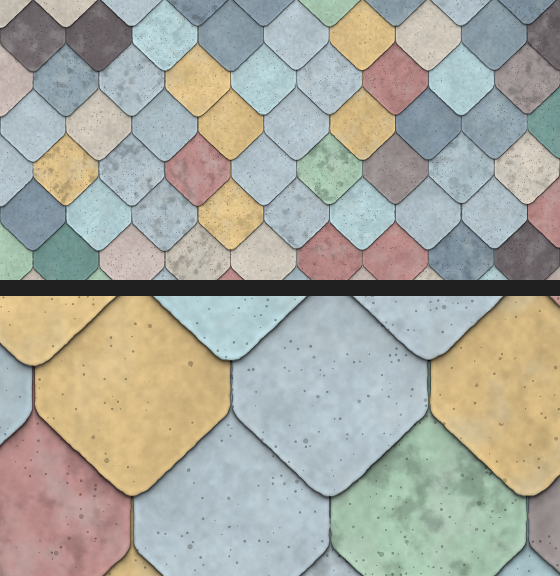
Top: the whole. Bottom: its middle third, enlarged.
Write a Shadertoy shader that draws this pattern.

```glsl
// Overlapping clay shingles with blunt pointed ends, in staggered rows.
// Each pixel paints its three nearest rows from bottom to top; every tile is
// a rounded distance shape with its own glaze, mottling, pits and a shadow.

const vec2 PITCH = vec2(0.2354, 0.1597);   // tile width, row step
const float FIRST_TIP = 0.104;             // height of the tips of row zero
const float GAP = 0.0015;                  // half the joint between tiles
const float TIP_BLEND = 0.030;
const float TIP_SLOPE = 0.95;

float hash(vec2 p) {
    vec3 q = fract(vec3(p.xyx) * vec3(0.1031, 0.1030, 0.0973));
    q += dot(q, q.yzx + 33.33);
    return fract((q.x + q.y) * q.z);
}

float noise(vec2 p) {
    vec2 i = floor(p), f = fract(p);
    f = f * f * (3.0 - 2.0 * f);
    return mix(mix(hash(i), hash(i + vec2(1, 0)), f.x),
               mix(hash(i + vec2(0, 1)), hash(i + vec2(1, 1)), f.x), f.y);
}

float fbm(vec2 p) {
    float sum = 0.0, amp = 0.5;
    for (int i = 0; i < 5; i++) {
        sum += amp * noise(p);
        p = mat2(1.6, 1.2, -1.2, 1.6) * p + 7.3;
        amp *= 0.5;
    }
    return sum;
}

float smoothMax(float a, float b, float k) {
    float h = max(k - abs(a - b), 0.0) / k;
    return max(a, b) + 0.25 * h * h * k;
}

// Signed distance to a tile: straight sides above a blunted V; tip at origin.
float tileDistance(vec2 p) {
    vec2 normal = normalize(vec2(TIP_SLOPE, -1.0));
    float drop = 0.25 * TIP_BLEND;
    float left = dot(p, vec2(-normal.x, normal.y)) - drop;
    float right = dot(p, normal) - drop;
    float side = abs(p.x) - 0.5 * PITCH.x + GAP;
    return smoothMax(side, smoothMax(left, right, TIP_BLEND), 0.008);
}

// Glazes run from common to rare.
vec3 glaze(float pick) {
    vec3 tones[13] = vec3[13](
        vec3(0.69, 0.75, 0.78), vec3(0.65, 0.77, 0.68), vec3(0.55, 0.62, 0.66),
        vec3(0.79, 0.76, 0.71), vec3(0.66, 0.73, 0.76), vec3(0.77, 0.71, 0.69),
        vec3(0.51, 0.58, 0.63), vec3(0.60, 0.56, 0.56), vec3(0.70, 0.81, 0.83),
        vec3(0.45, 0.59, 0.57), vec3(0.72, 0.54, 0.53), vec3(0.85, 0.74, 0.53),
        vec3(0.42, 0.39, 0.40));
    return tones[int(min(pow(pick, 1.55) * 13.0, 12.0))];
}

// Evenly spread choice with some disorder, so that glazes keep their shares.
float spreadPick(vec2 id) {
    return fract(dot(id, vec2(0.7549, 0.5698)) + 0.55 * hash(id + 47.0));
}

// Small round holes, one possible in each cell of a fine grid.
float pits(vec2 p, float size, float density, float px) {
    vec2 id = floor(p / size);
    vec2 centre = 0.25 + 0.5 * vec2(hash(id + 3.1), hash(id + 8.7));
    float d = length(fract(p / size) - centre) * size;
    float radius = size * mix(0.07, 0.20, hash(id + 5.3));
    float present = step(hash(id + 1.9), density);
    return present * (1.0 - smoothstep(radius - px * 0.5, radius + px * 0.5, d));
}

// Weathered surface; p is the place within the tile, d its edge distance.
vec3 surface(vec2 p, vec2 id, float d, float px) {
    float wear = hash(id + 21.0);
    vec2 q = p + 5.0 * vec2(hash(id + 4.0), hash(id + 6.0));
    vec3 col = glaze(spreadPick(id)) + 0.04 * (hash(id + 9.0) - 0.5);
    float blotch = fbm(q * 15.0);
    float grain = fbm(q * 110.0);

    col *= 1.0 + 0.17 * (blotch - 0.48) + 0.17 * (grain - 0.48);
    float chalk = smoothstep(0.45, 0.80, fbm(q * 24.0 + 31.0));
    col = mix(col, vec3(0.77, 0.79, 0.77), chalk * mix(0.08, 0.34, wear));
    float stain = smoothstep(0.48, 0.75, fbm(q * 40.0 + 67.0));
    col *= 1.0 - 0.20 * stain * smoothstep(0.5, 1.0, wear);

    float density = mix(0.08, 0.30, wear) * smoothstep(0.25, 0.65, blotch);
    col *= 1.0 - 0.30 * pits(q, 0.0085, density, px);
    col *= 1.0 - 0.22 * pits(q + 2.7, 0.016, density * 0.6, px);

    // Pale worn rim and a fine dark arris.
    col *= 1.0 + 0.05 * smoothstep(-0.010, -0.003, d);
    return col * (1.0 - 0.12 * smoothstep(-0.003, 0.0, d));
}

void mainImage(out vec4 fragColor, in vec2 fragCoord) {
    float px = 1.0 / iResolution.y;
    vec2 p = fragCoord * px;
    p.y -= 0.005 * p.x;                    // slight lean of the courses
    float nearest = floor((p.y - FIRST_TIP) / PITCH.y);
    float ragged = 0.0030 * (fbm(p * 85.0) - 0.48);
    vec3 col = vec3(0.30, 0.29, 0.28);

    for (int i = -1; i <= 1; i++) {
        float row = nearest + float(i);
        float across = p.x / PITCH.x + 0.5 * mod(row, 2.0);
        vec2 id = vec2(floor(across), row) + 20.0;
        vec2 local = vec2((fract(across) - 0.5) * PITCH.x,
                          p.y - FIRST_TIP - row * PITCH.y);
        local += vec2(0.002, 0.006) * (vec2(hash(id + 12.0), hash(id + 17.0)) - 0.5);

        // Contact shadow falls on the rows beneath, then the tile covers them.
        float d = tileDistance(local) + ragged;
        float shadowDist = max(tileDistance(local + vec2(0.0, 0.002)) + ragged, 0.0);
        col *= 1.0 - 0.55 * exp(-shadowDist / 0.0026) - 0.09 * exp(-shadowDist / 0.012);
        float cover = 1.0 - smoothstep(-0.6 * px, 0.6 * px, d);
        col = mix(col, surface(local, id, d, px), cover);
    }
    fragColor = vec4(clamp(col, 0.0, 1.0), 1.0);
}
```
